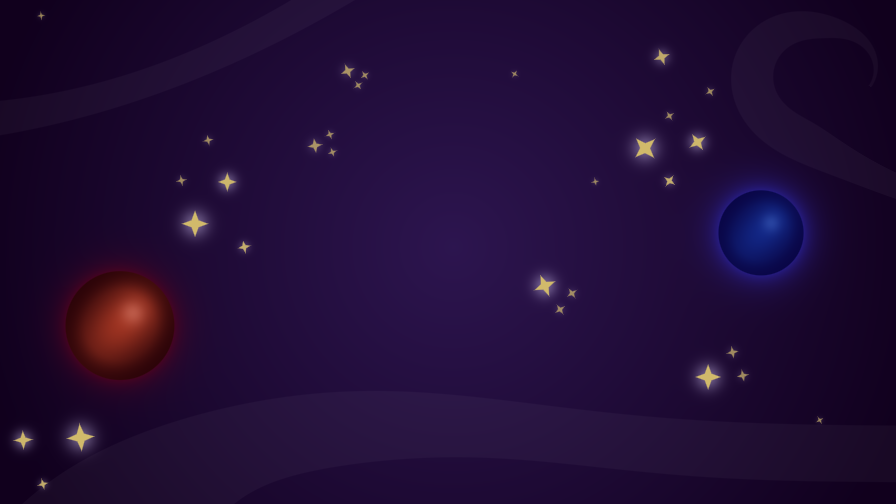
This background is drawn by a Shadertoy shader. Its source:

```glsl
// A violet night sky: a soft radial gradient, three pale ribbons, two glowing
// planets, and golden four-pointed stars. Shapes are signed distances in units
// of canvas height; small stars orbit leading ones or sit in sparse hashed cells.

#define SKY_CENTER vec3(0.175, 0.082, 0.310)
#define SKY_EDGE   vec3(0.065, 0.000, 0.115)
#define STAR_GOLD  vec3(0.82, 0.73, 0.42)
#define STAR_HALO  vec3(0.66, 0.60, 0.78)
#define RIBBON_ALPHA 0.036
#define DUST_CELL 0.36
#define DUST_DENSITY 0.45
#define STAR_COUNT 11

// Lead stars: position, radius, rotation.
const vec4 LEADS[STAR_COUNT] = vec4[](
    vec4(1.313, 0.887, 0.016, 0.35), vec4(1.280, 0.706, 0.026, 0.75),
    vec4(1.384, 0.718, 0.018, 0.60), vec4(0.387, 0.556, 0.026, 0.00),
    vec4(0.451, 0.639, 0.018, 0.00), vec4(0.160, 0.132, 0.027, 0.08),
    vec4(0.046, 0.127, 0.018, 0.05), vec4(1.081, 0.433, 0.022, 0.40),
    vec4(1.405, 0.252, 0.025, 0.00), vec4(0.690, 0.859, 0.014, 0.40),
    vec4(0.625, 0.711, 0.014, 0.15));

// Companions of each lead: first angle, angle step, distance.
const vec3 ORBITS[STAR_COUNT] = vec3[](
    vec3(-1.44, 0.82, 0.118), vec3(-0.93, 0.0, 0.081), vec3(0.0),
    vec3(-0.44, 0.0, 0.108), vec3(3.11, -1.11, 0.091), vec3(0.0),
    vec3(-1.15, 0.0, 0.096), vec3(-0.27, -0.73, 0.056),
    vec3(0.04, 0.75, 0.069), vec3(-0.94, 0.70, 0.035), vec3(0.64, -1.0, 0.037));

float fill(float dist) {
    return clamp(0.5 - dist * iResolution.y * 0.8, 0.0, 1.0);
}

vec2 hash2(vec2 cell) {
    vec2 s = vec2(dot(cell, vec2(127.1, 311.7)), dot(cell, vec2(269.5, 183.3)));
    return fract(sin(s) * 43758.5);
}

// Four-pointed star with straight edges between tips and inner corners.
float starDistance(vec2 p, float radius, float angle) {
    float c = cos(angle), s = sin(angle);
    vec2 q = abs(mat2(c, -s, s, c) * p);
    q = vec2(max(q.x, q.y), min(q.x, q.y));
    return dot(q - vec2(radius, 0.0), normalize(vec2(0.27, 0.73)));
}

void addStar(inout vec3 color, vec2 p, float radius, float angle, float glow) {
    float halo = exp(-dot(p, p) / (radius * radius * 1.1));
    color = mix(color, STAR_HALO, 0.6 * glow * halo);
    float body = fill(starDistance(p, radius, angle));
    color = mix(color, STAR_GOLD, body * mix(0.6, 1.0, glow));
}

// Pale band between two curves, anti-aliased on both sides.
float band(float y, float low, float high) {
    return fill(max(low - y, y - high));
}

float ribbons(vec2 p) {
    float x = p.x;
    // Rising sweep at the upper left.
    float upper = band(p.y, 0.7315 + x * (0.17 + 0.30 * x),
                            0.80 + x * (0.10 + 0.426 * x));
    // Long wave along the bottom.
    float crest = 0.155 + 0.075 * exp(-pow(abs(x - 0.7) / 0.5, 2.0))
                - 0.21 * exp(-x / 0.2);
    float trough = 0.043 + 0.05 * exp(-pow(abs(x - 0.9) / 0.4, 2.0))
                 - 0.07 * exp((0.45 - x) / 0.08);
    float wave = band(p.y, trough, crest);
    // Curl at the upper right, tapering to its inner tip.
    vec2 q = p - vec2(1.637, 0.856);
    float t = mod(atan(q.y, q.x) + 0.3, 6.2832) - 0.3;
    float spine = 0.085 + 0.014 * t + 0.10 * exp(3.0 * (t - 5.24))
                + 0.015 * cos(2.0 * t);
    float width = mix(0.003, 0.042, smoothstep(-0.3, 3.3, t));
    float curl = fill(abs(length(q) - spine) - width);
    return max(max(upper, wave), curl);
}

// Shaded ball with a diagonal sheen, a highlight and an outer glow.
void addPlanet(inout vec3 color, vec2 p, float radius, vec3 dark, vec3 lit,
               vec3 shine, vec3 glow) {
    float dist = length(p) - radius;
    color = mix(color, glow, 0.75 * exp(-max(dist, 0.0) / 0.024));
    vec2 q = p / radius;
    float along = (q.x + q.y) * 0.707, across = (q.x - q.y) * 0.707;
    float sheen = exp(-0.9 * pow(along - 0.15, 2.0) - 2.6 * across * across);
    sheen *= 1.0 - 0.6 * smoothstep(0.6, 1.0, length(q));
    vec3 ball = mix(dark, lit, sheen);
    vec2 h = q - vec2(0.24, 0.23);
    ball = mix(ball, shine, 0.65 * exp(-dot(h, h) * 22.0));
    color = mix(color, ball, fill(dist));
}

void mainImage(out vec4 fragColor, in vec2 fragCoord) {
    vec2 p = fragCoord / iResolution.y;
    float radial = length(p - vec2(0.90, 0.51));
    vec3 color = mix(SKY_CENTER, SKY_EDGE, clamp(radial / 0.95, 0.0, 1.0));
    color = mix(color, vec3(1.0), RIBBON_ALPHA * ribbons(p));

    // Planets.
    addPlanet(color, p - vec2(0.238, 0.354), 0.108, vec3(0.16, 0.01, 0.03),
              vec3(0.62, 0.20, 0.13), vec3(0.80, 0.43, 0.36), vec3(0.32, 0.01, 0.12));
    addPlanet(color, p - vec2(1.510, 0.538), 0.0845, vec3(0.035, 0.02, 0.27),
              vec3(0.07, 0.15, 0.52), vec3(0.20, 0.32, 0.68), vec3(0.16, 0.13, 0.60));

    // Sparse single stars, one per chosen cell.
    vec2 cell = floor(p / DUST_CELL), rnd = hash2(cell);
    if (hash2(cell + 17.0).x < DUST_DENSITY)
        addStar(color, p - (cell + 0.15 + 0.7 * rnd) * DUST_CELL, 0.007, rnd.x, 0.2);

    // Lead stars with their companions.
    for (int i = 0; i < STAR_COUNT; i++) {
        vec4 lead = LEADS[i];
        vec3 orbit = ORBITS[i];
        for (int k = 0; k < 2 && orbit.z > 0.0; k++) {
            float a = orbit.x + float(k) * orbit.y;
            vec2 center = lead.xy + orbit.z * vec2(cos(a), sin(a));
            addStar(color, p - center, 0.25 * lead.z + 0.005, lead.w + 0.2, 0.25);
        }
        addStar(color, p - lead.xy, lead.z, lead.w, smoothstep(0.010, 0.020, lead.z));
    }
    fragColor = vec4(color, 1.0);
}
```
